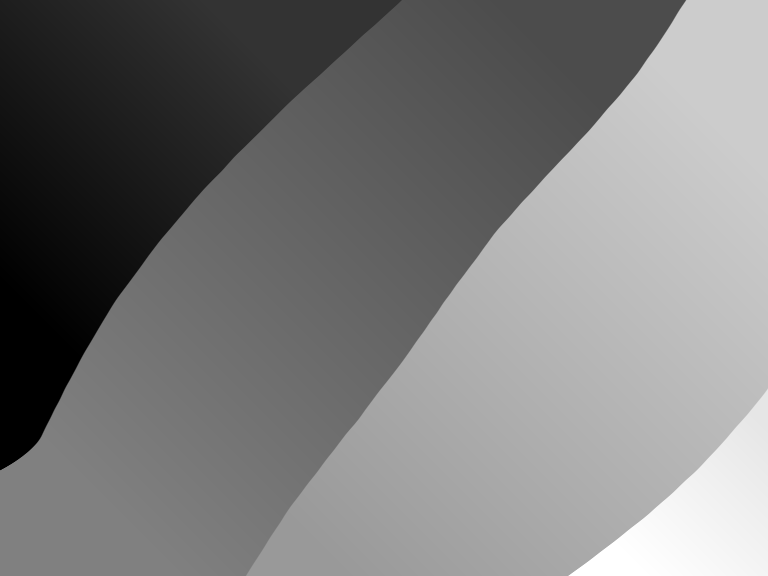
This background is drawn by a Shadertoy shader. Its source:

```glsl
// Four stacked sheets of grey paper with wavy diagonal borders.
// Each border gives x as a function of depth below the top: a slope bent by
// sine harmonics and gradient noise. Each sheet carries its own diagonal ramp.

#define RIPPLE_SIZE 0.004      // strength of the small border irregularities
#define RIPPLE_FREQ 14.0       // irregularities per canvas height
#define EDGE_SOFTNESS 0.7      // half width of the smoothed border, in pixels
#define BORDER_STRETCH 1.28    // length of a border per unit of depth
#define DARK_SHADES vec2(0.0, 0.2)
#define DIM_SHADES vec2(0.5, 0.3)
#define PALE_SHADES vec2(0.6, 0.8)
#define BRIGHT_SHADES vec2(1.0, 0.9)

const float PI = 3.14159265;

// Random slope in -1..1 for a lattice point
float slopeAt(float cell) {
    return 2.0 * fract(sin(cell * 127.1) * 4375.85) - 1.0;
}

// One-dimensional gradient noise
float gradientNoise(float x) {
    float cell = floor(x);
    float f = x - cell;
    float blend = f * f * f * (f * (f * 6.0 - 15.0) + 10.0);
    return mix(slopeAt(cell) * f, slopeAt(cell + 1.0) * (f - 1.0), blend);
}

// Two octaves of border irregularity
float ripple(float depth, float seed) {
    float x = depth * RIPPLE_FREQ + seed;
    return RIPPLE_SIZE * (gradientNoise(x) + 0.5 * gradientNoise(2.3 * x));
}

// Sum of the first four sine harmonics
float harmonics(float t, vec4 amplitudes) {
    return dot(amplitudes, sin(PI * t * vec4(1.0, 2.0, 3.0, 4.0)));
}

// Borders, from left to right
float darkBorder(float depth) {
    float tail = max(depth - 0.755, 0.0);
    return 0.698 - 0.828 * depth - 11.0 * tail * tail
         + harmonics(depth / 0.755, vec4(-0.074, 0.003, 0.0, 0.0))
         + ripple(depth, 3.0);
}

float dimBorder(float depth) {
    return 1.191 - 0.764 * depth
         + harmonics(depth, vec4(-0.0151, 0.0072, 0.0055, 0.0079))
         + ripple(depth, 41.0);
}

float paleBorder(float depth) {
    float u = depth - 0.6736;
    return 1.333 - u * (0.72 + 1.05 * u) + ripple(depth, 83.0);
}

// Shade running along the diagonal between two clamped ends
float ramp(float diagonal, vec2 ends, vec2 shades) {
    float t = clamp((diagonal - ends.x) / (ends.y - ends.x), 0.0, 1.0);
    return mix(shades.x, shades.y, t);
}

// Coverage of the area to the right of a border
float rightOf(float x, float border) {
    float soft = EDGE_SOFTNESS / iResolution.y;
    return smoothstep(-soft, soft, (x - border) / BORDER_STRETCH);
}

void mainImage(out vec4 fragColor, in vec2 fragCoord) {
    vec2 p = fragCoord / iResolution.y;
    float depth = 1.0 - p.y;
    float diagonal = p.x - depth;

    // Sheets, each covering the one to its left
    float shade = ramp(diagonal, vec2(-0.486, 0.355), DARK_SHADES);
    shade = mix(shade, ramp(diagonal, vec2(-0.68, 0.85), DIM_SHADES),
                rightOf(p.x, darkBorder(depth)));
    shade = mix(shade, ramp(diagonal, vec2(-0.40, 1.03), PALE_SHADES),
                rightOf(p.x, dimBorder(depth)));
    shade = mix(shade, ramp(diagonal, vec2(0.12, 0.60), BRIGHT_SHADES),
                rightOf(p.x, paleBorder(depth)));

    fragColor = vec4(vec3(shade), 1.0);
}
```
